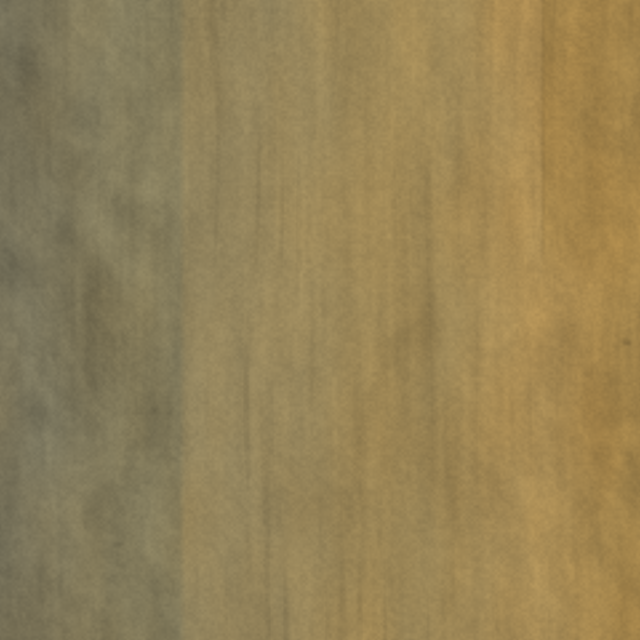
Give the GLSL for this texture, as a WebGL 2 fragment shader.

```glsl
#version 300 es
precision highp float;
// Softly lit, slightly blurred wooden boards with upright grain.
// A grey-olive to amber light ramp is split by two board seams, then
// shaded with stretched noise streaks, cloudy figure and faint specks.

uniform vec2 u_resolution;
out vec4 fragColor;

// Light ramp, left to right
const vec3 SHADE_OLIVE = vec3(0.472, 0.448, 0.350);
const vec3 DULL_OLIVE = vec3(0.518, 0.483, 0.355);
const vec3 PALE_TAN = vec3(0.578, 0.518, 0.362);
const vec3 WARM_TAN = vec3(0.608, 0.520, 0.330);
const vec3 HONEY = vec3(0.680, 0.553, 0.328);
const vec3 AMBER = vec3(0.635, 0.511, 0.285);

// Board layout
const float LEFT_SEAM = 0.285;
const float RIGHT_SEAM = 0.848;
const float RIGHT_SEAM_END = 0.58;
const float SEAM_BLUR = 0.004;

// Surface strength
const float STREAK_DEPTH = 0.055;
const float FINE_STREAK_DEPTH = 0.065;
const float HAIR_STREAK_DEPTH = 0.04;
const float LINE_DEPTH = 0.045;
const float CLOUD_DEPTH = 0.20;
const float MOTTLE_DEPTH = 0.13;
const float SMUDGE_DEPTH = 0.10;
const float GRAIN_DEPTH = 0.050;
const float FINE_GRAIN_DEPTH = 0.055;
const int SPECK_COUNT = 5;

float hash(vec2 p) {
    return fract(sin(dot(p, vec2(127.1, 311.7))) * 43758.5453);
}

float noise(vec2 p) {
    vec2 cell = floor(p);
    vec2 f = fract(p);
    f = f * f * (3.0 - 2.0 * f);
    float low = mix(hash(cell), hash(cell + vec2(1.0, 0.0)), f.x);
    float high = mix(hash(cell + vec2(0.0, 1.0)), hash(cell + 1.0), f.x);
    return mix(low, high, f.y);
}

// Layered noise, centred on zero
float fbm(vec2 p) {
    float sum = 0.0;
    float amplitude = 0.5;
    for (int i = 0; i < 4; i++) {
        sum += amplitude * (noise(p) - 0.5);
        p = mat2(1.6, 1.2, -1.2, 1.6) * p + 17.3;
        amplitude *= 0.5;
    }
    return sum;
}

// Base colour of the boards under sideways light
vec3 boardColour(vec2 uv) {
    vec3 left = mix(SHADE_OLIVE, DULL_OLIVE, smoothstep(0.0, 0.24, uv.x));
    vec3 middle = mix(PALE_TAN, WARM_TAN, smoothstep(0.36, 0.62, uv.x));
    middle = mix(middle, HONEY, smoothstep(0.66, 0.84, uv.x) * mix(0.45, 1.0, uv.y));
    vec3 right = mix(middle, AMBER, smoothstep(0.82, 1.0, uv.x));
    vec3 colour = mix(left, right, smoothstep(-2.0, 2.0, (uv.x - LEFT_SEAM) / SEAM_BLUR));

    // The right seam fades out part way down
    float seamFade = smoothstep(-0.04, 0.08, uv.y - RIGHT_SEAM_END);
    float seamGap = (uv.x - RIGHT_SEAM) / SEAM_BLUR;
    colour = mix(colour, AMBER, smoothstep(-1.0, 1.0, seamGap) * seamFade * 0.8);
    colour *= 1.0 - 0.06 * seamFade * exp(-seamGap * seamGap);
    return colour;
}

// Small dark marks scattered over the boards
float specks(vec2 uv) {
    float mark = 0.0;
    for (int i = 0; i < SPECK_COUNT; i++) {
        float id = float(i);
        vec2 centre = vec2(hash(vec2(id, 3.7)), hash(vec2(id, 9.2)));
        vec2 d = (uv - centre) / vec2(0.008, 0.005);
        mark += exp(-dot(d, d)) * hash(vec2(id, 5.1));
    }
    return mark;
}

void main() {
    vec2 uv = gl_FragCoord.xy / u_resolution;
    vec3 colour = boardColour(uv);

    // Upright grain, bent gently along its length
    float bend = 0.03 * (noise(vec2(uv.x * 3.0, uv.y * 2.5)) - 0.5);
    float grainX = uv.x + bend;
    float streak = noise(vec2(grainX * 24.0, uv.y * 2.2)) - 0.5;
    float fineStreak = noise(vec2(grainX * 55.0 + 8.0, uv.y * 4.5)) - 0.5;
    float hairStreak = noise(vec2(grainX * 120.0 + 3.0, uv.y * 11.0)) - 0.5;
    float line = smoothstep(0.72, 0.95, noise(vec2(grainX * 75.0 + 29.0, uv.y * 3.0)));

    // Cloudy figure, strongest on the outer boards
    float outer = max(1.0 - smoothstep(0.24, 0.31, uv.x), 0.8 * smoothstep(0.76, 0.88, uv.x));
    vec2 warp = vec2(fbm(uv * 6.0), fbm(uv * 6.0 + 31.0));
    vec2 slanted = vec2(uv.x + 0.3 * uv.y, uv.y);
    float cloud = fbm(slanted * vec2(13.0, 8.0) + warp * 1.8);
    float mottle = fbm(slanted * vec2(38.0, 24.0) + warp * 3.0 + 57.0);
    float smudge = smoothstep(0.62, 0.92, noise(uv * vec2(19.0, 9.0) + warp * 1.8 + 43.0));

    float shade = 1.0;
    shade += STREAK_DEPTH * streak * mix(1.0, 0.5, outer);
    shade += FINE_STREAK_DEPTH * fineStreak * mix(1.0, 0.5, outer);
    shade += HAIR_STREAK_DEPTH * hairStreak - LINE_DEPTH * line * mix(1.0, 0.4, outer);
    shade += CLOUD_DEPTH * cloud * mix(0.3, 1.0, outer);
    shade += MOTTLE_DEPTH * mottle * mix(0.5, 1.0, outer);
    shade -= SMUDGE_DEPTH * smudge * mix(0.4, 0.7, outer);
    shade += GRAIN_DEPTH * (noise(uv * 130.0) - 0.5);
    shade += FINE_GRAIN_DEPTH * (noise(uv * 240.0 + 19.0) - 0.5);
    shade += 0.012 - 0.14 * specks(uv);

    // Drift between warm and cool tints
    float tint = fbm(uv * vec2(14.0, 6.0) + 71.0);
    colour *= shade * (1.0 + tint * vec3(0.05, 0.0, -0.09));
    fragColor = vec4(colour, 1.0);
}
```
